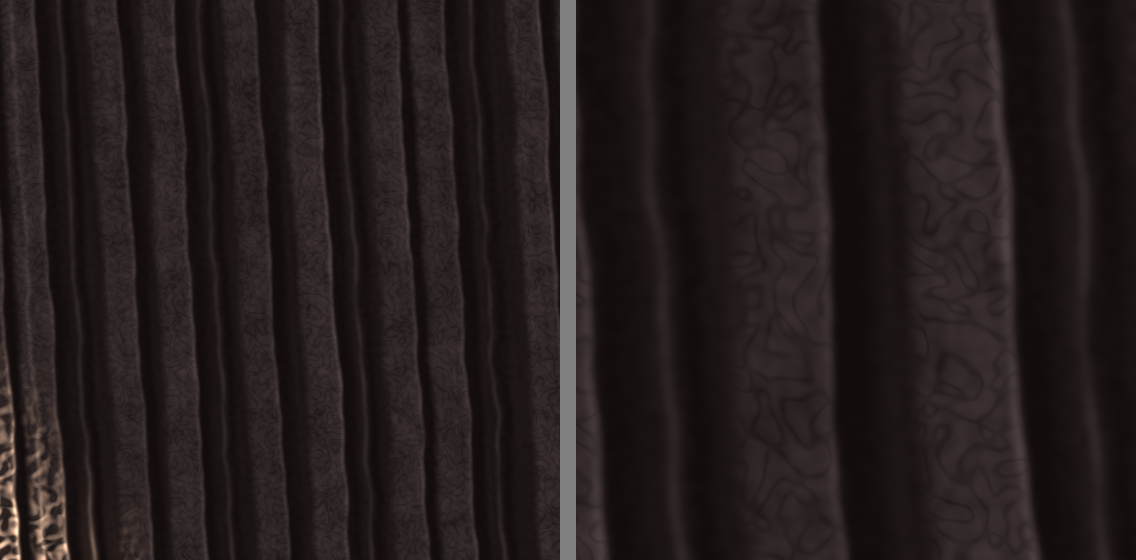
Left, the full canvas; right, a detail of the centre.
Give the GLSL for this texture, as a WebGL 2 fragment shader.

```glsl
#version 300 es
precision highp float;

#define RIDGES 8.35        // ridges across the canvas
#define LEAN 0.061         // sideways drift over the full height
#define SPACING_SWING 0.55 // alternation of wide and narrow gaps
#define RIB_OFFSET 0.42    // thin rib position after a ridge edge
#define EDGE_WIDTH 0.036   // width of the bright edge lines
#define MOTTLE_SCALE 62.0
#define BUMP_SCALE 52.0
#define SHADOW vec3(0.072, 0.047, 0.047)
#define SHEEN vec3(0.150, 0.134, 0.134)
#define WARM_LIGHT vec3(0.74, 0.60, 0.47)

uniform vec2 u_resolution;
out vec4 fragColor;

float hash1(float n) {
    return fract(sin(n * 12.9898 + 4.137) * 4375.85);
}

vec2 gradientAt(vec2 cell) {
    uvec2 k = uvec2(ivec2(cell) + 4096);
    uint h = k.x * 73856093u ^ k.y * 19349663u;
    h = (h ^ (h >> 15)) * 2246822519u;
    h ^= h >> 13;
    float angle = float(h & 65535u) / 65536.0 * 6.28319;
    return vec2(cos(angle), sin(angle));
}

float gradientNoise(vec2 p) {
    vec2 i = floor(p), f = p - i;
    vec2 w = f * f * f * (f * (f * 6.0 - 15.0) + 10.0);
    vec2 o = vec2(0.0, 1.0);
    float a = dot(gradientAt(i), f);
    float b = dot(gradientAt(i + o.yx), f - o.yx);
    float c = dot(gradientAt(i + o.xy), f - o.xy);
    float d = dot(gradientAt(i + o.yy), f - o.yy);
    return mix(mix(a, b, w.x), mix(c, d, w.x), w.y);
}

float bell(float d, float width) {
    return exp(-d * d / (width * width));
}

// Returns plateau cover, bright line strength and groove shade.
vec3 ridgeProfile(float u, float y) {
    float plateau = 0.0, line = 0.0, shade = 0.0;
    for (int k = -1; k <= 1; k++) {
        float id = floor(u) + float(k);
        float swing = fract(id * 0.55 + 0.47);
        float r = hash1(id);
        float wobble = 0.07 * gradientNoise(vec2(id * 7.3, y * 6.0))
                     + 0.035 * gradientNoise(vec2(id * 3.7, y * 21.0));
        float d = u - id - SPACING_SWING * swing - 0.16 * (r - 0.5) - wobble;

        // Flat top: soft on the left, crisp on the right
        float width = 0.40 + 0.13 * hash1(id + 31.0);
        float top = smoothstep(-width - 0.09, -width + 0.07, d)
                  * (1.0 - smoothstep(-0.02, 0.045, d));
        plateau = max(plateau, top * (0.85 + 0.15 * r));

        // Edge line, uneven along its length
        float glint = 0.75 + 0.55 * gradientNoise(vec2(id * 5.1, y * 17.0));
        line = max(line, bell(d, EDGE_WIDTH) * glint * (0.7 + 0.3 * r));
        shade = max(shade, smoothstep(0.0, 0.06, d) * (1.0 - smoothstep(0.14, 0.30, d)));

        // Thin rib standing in the wider gaps
        float hasRib = step(swing, 0.48);
        float ribD = d - RIB_OFFSET + 0.06 * r
                   - 0.04 * gradientNoise(vec2(id * 9.7, y * 13.0));
        line = max(line, hasRib * bell(ribD, EDGE_WIDTH * 1.1) * glint * 0.8);
        shade = max(shade, hasRib * bell(ribD - 0.13, 0.08));
    }
    return vec3(plateau, line, shade);
}

void main() {
    vec2 p = gl_FragCoord.xy / u_resolution;
    vec2 q = vec2(p.x + LEAN * p.y, p.y);
    vec3 profile = ridgeProfile(q.x * RIDGES, p.y);
    float plateau = profile.x, line = profile.y, shade = profile.z;

    // Cloudy mottling with dark curls
    vec2 warp = vec2(gradientNoise(q * 30.0), gradientNoise(q * 30.0 + 17.3));
    float curl = 1.0 - smoothstep(0.0, 0.20, abs(gradientNoise(q * MOTTLE_SCALE + warp)));
    float cloud = gradientNoise(q * 26.0 + 5.7);
    float patches = gradientNoise(q * vec2(11.0, 7.0) + 2.1);
    float grain = gradientNoise(q * MOTTLE_SCALE * 1.6 + 9.2);
    float streak = gradientNoise(vec2(q.x * 75.0, q.y * 3.0));
    float mottle = 0.84 + 0.28 * cloud + 0.22 * patches + 0.25 * grain - 0.24 * curl;

    float gap = 0.25 + 0.12 * streak + 0.10 * grain - 0.22 * shade;
    float tone = mix(gap, mottle + 0.12 * streak, plateau) + 0.68 * line;
    vec3 color = SHADOW + SHEEN * max(tone, 0.0);

    // Warm raking light over bumps in the lower left corner
    float light = 1.0 - smoothstep(0.02, 0.40, p.x * 1.15 + p.y * 0.85);
    vec2 b = q * BUMP_SCALE * vec2(1.0, 1.15) + 0.7 * warp;
    float emboss = gradientNoise(b) - gradientNoise(b + vec2(0.48, -0.32));
    float relief = plateau * max(0.0, 0.22 + 1.35 * emboss)
                 + 0.85 * line + 0.10 * (1.0 - shade);
    color *= 1.0 - 0.45 * light * plateau * smoothstep(0.1, -0.3, emboss);
    color += WARM_LIGHT * light * relief;

    fragColor = vec4(color, 1.0);
}
```
